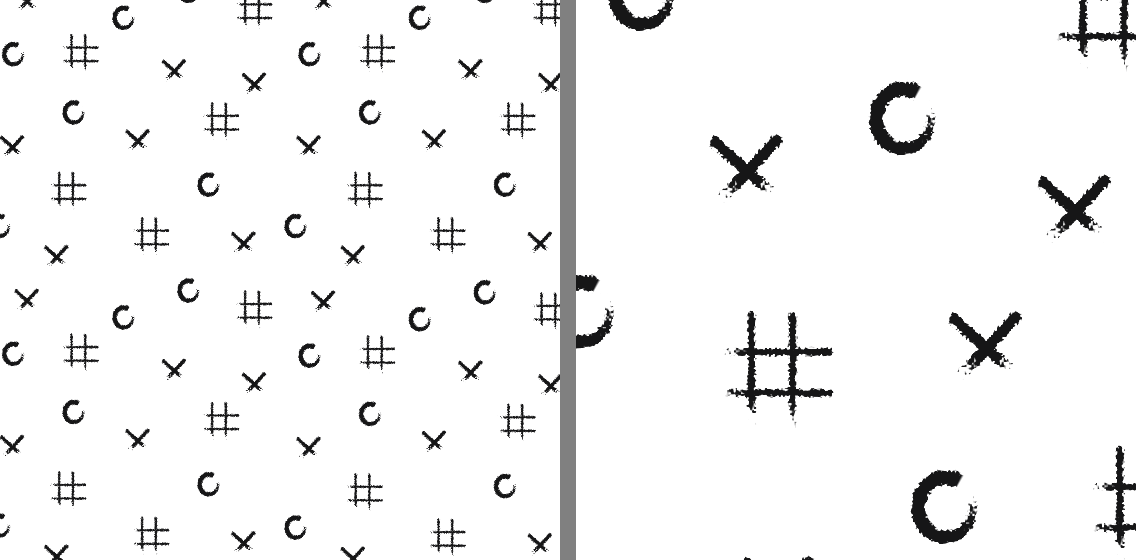
Left, the full canvas; right, a detail of the centre.
A WebGL 2 fragment shader for this pattern:

```glsl
#version 300 es
precision highp float;
// Tic-tac-toe pattern: dry-brush noughts, crosses and grids scattered in a repeating tile.
uniform vec2 u_resolution;
out vec4 fragColor;

const float TAU = 6.2831853;
const vec3 PAPER = vec3(1.0);
const vec3 INK = vec3(0.085, 0.085, 0.09);

// Tile size, and the extra row pitch gained by each further column.
const vec2 TILE = vec2(0.5293, 0.535);
const float PITCH_DRIFT = 0.0033;

// Mark centres in thousandths of the canvas, y down from the top edge.
const int NOUGHTS_END = 6;
const int GRIDS_END = 11;
const int MARK_COUNT = 18;
const vec2 CENTRES[MARK_COUNT] = vec2[](
    vec2(221, 32), vec2(24, 97), vec2(132, 201), vec2(373, 330), vec2(-1, 404), vec2(337, -16),
    vec2(140, 97), vec2(391, 219), vec2(118, 343), vec2(266, 424), vec2(450, 20),
    vec2(310, 127), vec2(453, 151), vec2(245, 252), vec2(21, 263), vec2(434, 435), vec2(100, 459),
    vec2(47, 2));

float hash(vec2 p) {
    vec3 q = fract(p.xyx * 0.1031);
    q += dot(q, q.yzx + 33.33);
    return fract((q.x + q.y) * q.z);
}

float valueNoise(vec2 p) {
    vec2 cell = floor(p);
    vec2 f = fract(p);
    f = f * f * (3.0 - 2.0 * f);
    float low = mix(hash(cell), hash(cell + vec2(1, 0)), f.x);
    float high = mix(hash(cell + vec2(0, 1)), hash(cell + vec2(1, 1)), f.x);
    return mix(low, high, f.y);
}

// Offset (y up) from the closest repeat of the marks in [first, end).
vec2 nearestMark(vec2 p, int first, int end) {
    vec2 best = vec2(1.0);
    for (int i = first; i < end; i++) {
        vec2 d = p - CENTRES[i] * 0.001;
        float column = round(d.x / TILE.x);
        float pitch = TILE.y + PITCH_DRIFT * column;
        d -= vec2(column * TILE.x, round(d.y / pitch) * pitch);
        if (dot(d, d) < dot(best, best)) best = d;
    }
    return vec2(best.x, -best.y);
}

// Ragged-edged ink that breaks into grain as dryness goes from 0 to 1.
float dryInk(vec2 p, float dist, float halfWidth, float dryness, float blur) {
    float ragged = (valueNoise(p * 850.0 + 60.0) - 0.5) * 0.0022;
    float cover = 1.0 - smoothstep(-blur, blur, dist - halfWidth + ragged);
    float grain = valueNoise(p * vec2(720.0, 640.0) + 131.0);
    return cover * smoothstep(dryness * 1.4 - 0.4, dryness * 1.4, grain);
}

// Straight brush stroke from a to b, drying out after the fraction dryFrom.
float lineStroke(vec2 p, vec2 a, vec2 b, float halfWidth, float dryFrom, float blur) {
    vec2 along = b - a;
    float t = clamp(dot(p - a, along) / dot(along, along), 0.0, 1.0);
    float dist = length(p - a - along * t);
    return dryInk(p, dist, halfWidth, smoothstep(dryFrom, 1.05, t), blur);
}

// Oval stroke, counterclockwise from the upper right, thinning as it dries.
float noughtMark(vec2 p, float blur) {
    const vec2 RADII = vec2(0.0163, 0.0177);
    const float START = 1.03;
    float t = fract((atan(p.y, p.x) - START) / TAU);
    float dist = abs(length(p / RADII) - 1.0) * RADII.x;
    float halfWidth = mix(0.0040, 0.0022, smoothstep(0.4, 0.9, t));
    float ink = dryInk(p, dist, halfWidth, smoothstep(0.62, 1.0, t), blur);
    return ink * smoothstep(0.0, 0.015, t);
}

// Two diagonal strokes, dry at their lower ends.
float crossMark(vec2 p, float blur) {
    float falling = lineStroke(p, vec2(-0.018, 0.017), vec2(0.0195, -0.0165), 0.0032, 0.5, blur);
    float rising = lineStroke(p, vec2(0.0185, 0.018), vec2(-0.0170, -0.0200), 0.0032, 0.5, blur);
    return max(falling, rising);
}

// Two upright and two level strokes, dry at the bottom and at the left.
float gridMark(vec2 p, float blur) {
    const float GAP = 0.0122;
    const float REACH = 0.034;
    float ink = 0.0;
    for (float side = -1.0; side < 2.0; side += 2.0) {
        float shift = side * GAP;
        float upright = lineStroke(p, vec2(shift, REACH), vec2(shift, -REACH), 0.0020, 0.62, blur);
        float level = lineStroke(p, vec2(REACH, shift), vec2(-REACH, shift), 0.0020, 0.62, blur);
        ink = max(ink, max(upright, level));
    }
    return ink;
}

void main() {
    vec2 uv = gl_FragCoord.xy / u_resolution.y;
    vec2 p = vec2(uv.x, 1.0 - uv.y);
    float blur = 0.7 / u_resolution.y;

    float ink = noughtMark(nearestMark(p, 0, NOUGHTS_END), blur);
    ink = max(ink, gridMark(nearestMark(p, NOUGHTS_END, GRIDS_END), blur));
    ink = max(ink, crossMark(nearestMark(p, GRIDS_END, MARK_COUNT), blur));
    fragColor = vec4(mix(PAPER, INK, ink), 1.0);
}
```
